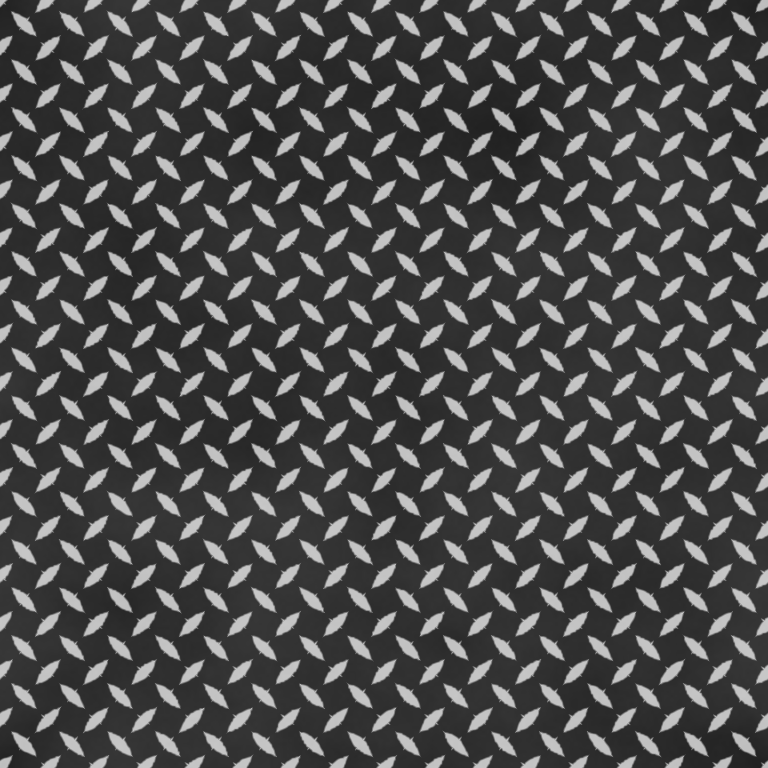
Write a Shadertoy shader that draws this texture.

```glsl
// Dark steel tread plate with alternating diagonal pale lozenges and faint cloudy wear.

const float REPEATS = 16.0;
const vec3 STEEL = vec3(0.178);
const vec3 LOZENGE = vec3(0.765);

float hash(vec2 p) {
    vec3 q = fract(vec3(p.xyx) * 0.1031);
    q += dot(q, q.yzx + 33.33);
    return fract((q.x + q.y) * q.z);
}

// Value noise that wraps after a whole number of cells
float wrapNoise(vec2 p, float period) {
    vec2 i = floor(p), f = fract(p);
    f = f * f * (3.0 - 2.0 * f);
    vec2 a = mod(i, period), b = mod(i + 1.0, period);
    return mix(mix(hash(a), hash(vec2(b.x, a.y)), f.x),
               mix(hash(vec2(a.x, b.y)), hash(b), f.x), f.y);
}

float clouds(vec2 uv, float period) {
    float sum = 0.0, weight = 0.5;
    for (int i = 0; i < 5; i++) {
        sum += weight * wrapNoise(uv * period, period);
        period *= 2.0;
        weight *= 0.55;
    }
    return sum / 1.055;
}

// Signed ragged variation along one side of a lozenge
float raggedEdge(float along, float seed) {
    float x = along * 24.0 + 20.0;
    float i = floor(x);
    return mix(hash(vec2(i, seed)), hash(vec2(i + 1.0, seed)), fract(x)) - 0.5;
}

// Pointed lens with a thin spur on each side; slant is +1 or -1
float lozengeDistance(vec2 p, float slant, float seed) {
    float along = dot(p, vec2(1.0, slant)) * 0.7071;
    float across = dot(p, vec2(-slant, 1.0)) * 0.7071;
    float side = step(0.0, across);
    float t = along / 0.355;
    float halfWidth = 0.112 * (1.0 - t * t);
    halfWidth += 0.022 * raggedEdge(along, seed + 300.0 * side);
    float slope = 0.63 * t;
    float lens = (abs(across) - halfWidth) / sqrt(1.0 + slope * slope);

    // The upper spur is longer and leans slightly
    float reach = mix(0.145, 0.175, side) + 0.02 * (hash(vec2(seed, 7.0)) - 0.5);
    float spur = abs(along + 0.12 * across) - 0.35 * (reach - abs(across));
    spur = max(spur, abs(across) - reach);
    return min(lens, spur);
}

// Coverage of one lozenge per cell
float lozengeLayer(vec2 grid, float slant, float softness) {
    vec2 cell = mod(floor(grid), REPEATS);
    float seed = cell.x + REPEATS * cell.y + 17.0 * (slant + 1.0);
    float d = lozengeDistance(fract(grid) - 0.5, slant, seed);
    return 1.0 - smoothstep(-softness, softness, d);
}

void mainImage(out vec4 fragColor, in vec2 fragCoord) {
    vec2 uv = fragCoord / iResolution.xy;
    vec2 grid = uv * REPEATS;
    float softness = max(0.028, 0.8 * REPEATS / iResolution.y);

    // Worn steel base
    float wear = clouds(uv, 6.0) - 0.5;
    float grain = wrapNoise(uv * 192.0, 192.0) - 0.5;
    vec3 color = STEEL + 0.11 * wear + 0.008 * grain;

    // Falling lozenges sit at cell centres, rising ones at cell corners
    float raised = max(lozengeLayer(grid, -1.0, softness),
                       lozengeLayer(grid + 0.5, 1.0, softness));
    color = mix(color, LOZENGE + 0.04 * wear + 0.012 * grain, raised);

    fragColor = vec4(color, 1.0);
}
```
